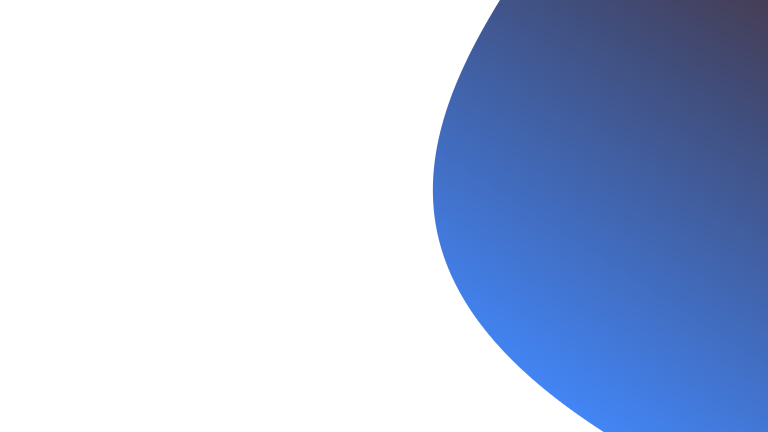
Write a WebGL 2 fragment shader that draws this background.

```glsl
#version 300 es
precision highp float;
// A white canvas with a large blue shape bulging in from the right.
// The rim is a cubic curve x(y); the fill is a slanted linear gradient
// from bright blue at the bottom to dusky violet in the upper right corner.
uniform vec2 u_resolution;
out vec4 fragColor;

// Signed distance to the rim, positive inside the shape (in canvas heights).
float bulgeDistance(vec2 p) {
    float drop = 0.56 - p.y;
    float rim = 1.002 + drop * drop * (1.004 + 0.459 * drop);
    float slope = drop * (2.008 + 1.377 * drop);
    return (p.x - rim) / sqrt(1.0 + slope * slope);
}

// Slanted gradient with a slight warm tint near its dark end.
vec3 bulgeColor(vec2 p) {
    float t = clamp((0.65 * p.x + p.y - 0.91) / 1.245, 0.0, 1.0);
    vec3 brightBlue = vec3(0.26, 0.522, 0.96);
    vec3 duskViolet = vec3(0.25, 0.236, 0.335);
    vec3 warmTint = vec3(0.022, 0.004, 0.0);
    return mix(brightBlue, duskViolet, t) + warmTint * smoothstep(0.75, 1.0, t);
}

void main() {
    // Height runs from 0 to 1; width is scaled to a 16:9 canvas.
    vec2 p = gl_FragCoord.xy / u_resolution * vec2(16.0 / 9.0, 1.0);
    float pixel = 1.0 / u_resolution.y;
    float coverage = clamp(bulgeDistance(p) / pixel + 0.5, 0.0, 1.0);
    fragColor = vec4(mix(vec3(1.0), bulgeColor(p), coverage), 1.0);
}
```
